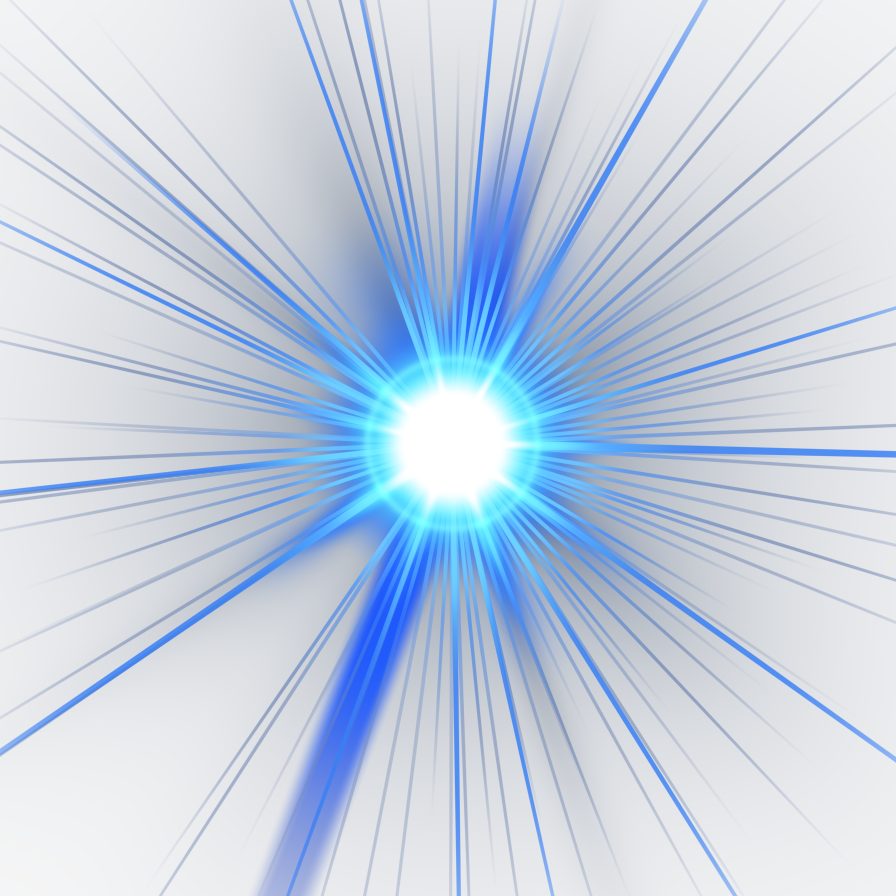
Reproduce this background procedurally as a WebGL 1 fragment shader.

```glsl
precision highp float;
// A white-hot star burst with blue beams and thin rays on a pale grey field.
uniform vec2 u_resolution;

float hash(float n) {
  return fract(sin(n * 12.9898) * 43758.547);
}

// Rotates p so that the given direction lies along +x.
vec2 turn(vec2 p, float degrees) {
  float a = radians(degrees);
  return vec2(dot(p, vec2(cos(a), sin(a))), dot(p, vec2(-sin(a), cos(a))));
}

// Soft sector that widens away from the centre.
float wedge(vec2 p, float degrees, float spread) {
  vec2 q = turn(p, degrees);
  float t = q.y / (spread * max(q.x, 0.001));
  return step(0.0, q.x) * exp(-min(t * t, 40.0));
}

// Straight band with soft sides, fading along its length.
float beam(vec2 p, float degrees, float halfWidth, float start, float end) {
  vec2 q = turn(p, degrees);
  return step(0.0, q.x) * (1.0 - smoothstep(start, end, q.x))
    * (1.0 - smoothstep(halfWidth * 0.35, halfWidth, abs(q.y)));
}

// Thin tapering line.
float ray(vec2 p, float degrees, float reach, float halfWidth) {
  vec2 q = turn(p, degrees);
  float w = halfWidth * max(1.0 - 0.5 * q.x / reach, 0.0);
  float edge = 0.75 / min(u_resolution.x, u_resolution.y);
  return step(0.0, q.x) * (1.0 - smoothstep(reach * 0.5, reach, q.x))
    * (1.0 - smoothstep(max(w - edge, 0.0), w + edge, abs(q.y)));
}

void main() {
  vec2 p = (gl_FragCoord.xy - 0.505 * u_resolution) / min(u_resolution.x, u_resolution.y);
  float r = length(p);

  // Grey field, darker towards the centre and in broad sectors
  float sectors = 0.85 + 0.5 * wedge(p, 112.0, 0.16) + 0.35 * wedge(p, 142.5, 0.07)
    + 0.45 * wedge(p, 73.0, 0.05) + 0.5 * wedge(p, -70.5, 0.07)
    + 0.3 * wedge(p, -147.0, 0.07) + 0.3 * wedge(p, -40.0, 0.25)
    + 0.2 * wedge(p, 30.0, 0.3) - 0.2 * wedge(p, -132.0, 0.15);
  float shade = 0.75 * exp(-4.6 * r) * sectors;
  vec3 color = vec3(0.98) - vec3(1.1, 1.0, 0.85) * shade;

  // Wide blue beams
  vec3 deepBlue = vec3(0.08, 0.32, 1.0);
  float lower = beam(p, -110.5, 0.04, 0.22, 0.85);
  float upper = beam(p, 78.0, 0.042, 0.1, 0.42);
  color = mix(color, mix(deepBlue, vec3(0.35, 0.45, 0.8), smoothstep(0.25, 0.55, r)),
    max(lower, upper) * 0.93);
  float haze = wedge(p, 115.0, 0.28) * 0.7 + wedge(p, -146.0, 0.1)
    + wedge(p, -69.0, 0.12) + wedge(p, 60.0, 0.08) + wedge(p, -36.0, 0.1) * 0.6;
  color = mix(color, vec3(0.2, 0.47, 1.0),
    min(haze, 1.0) * 0.85 * (1.0 - smoothstep(0.1, 0.3, r)));

  // Scattered thin rays, sparser in two quiet sectors
  float scattered = 0.0;
  for (int i = 0; i < 104; i++) {
    float n = float(i);
    float degrees = (n + 1.1 * hash(n + 3.1)) * 360.0 / 104.0;
    float quiet = max(step(abs(degrees - 121.0), 9.0), step(abs(degrees - 224.0), 7.0));
    float reach = 0.36 + 0.5 * hash(n + 41.7);
    float strength = (0.35 + 0.5 * hash(n + 87.3)) * (1.0 - quiet);
    scattered = max(scattered, strength * ray(p, degrees, reach, 0.0025));
  }
  vec3 rayColor = mix(vec3(0.25, 0.55, 1.0), vec3(0.45, 0.53, 0.7), smoothstep(0.15, 0.36, r));
  rayColor = mix(vec3(0.5, 0.92, 1.0), rayColor, smoothstep(0.1, 0.2, r));
  color = mix(color, rayColor, scattered);

  // Long bright rays
  float bright = ray(p, -145.7, 0.85, 0.005) + ray(p, -1.4, 0.9, 0.005)
    + ray(p, -35.5, 0.85, 0.004) + ray(p, 60.3, 0.75, 0.0045)
    + ray(p, -173.8, 0.8, 0.0035) + ray(p, 153.9, 0.75, 0.003)
    + ray(p, 139.0, 0.6, 0.0035) + ray(p, 110.0, 0.75, 0.003)
    + ray(p, 101.6, 0.75, 0.003) + ray(p, 76.0, 0.55, 0.0035)
    + ray(p, 84.5, 0.7, 0.003) + ray(p, -110.0, 0.75, 0.003)
    + ray(p, -89.2, 0.75, 0.0035) + ray(p, -58.0, 0.8, 0.0035)
    + ray(p, -77.5, 0.7, 0.003) + ray(p, 17.0, 0.7, 0.003);
  vec3 brightColor = mix(vec3(0.4, 0.85, 1.0), vec3(0.22, 0.5, 0.96), smoothstep(0.1, 0.28, r));
  color = mix(color, brightColor, min(bright, 1.0) * 0.85);

  // Core glow, stretched into spikes
  float spikes = wedge(p, -1.0, 0.05) + wedge(p, 60.0, 0.05) + wedge(p, 142.0, 0.06)
    + wedge(p, -146.0, 0.09) + wedge(p, -69.5, 0.08) + wedge(p, -36.0, 0.06)
    + 0.7 * wedge(p, 101.0, 0.05) + 0.7 * wedge(p, -111.0, 0.08)
    + 0.6 * wedge(p, 168.0, 0.05) + 0.5 * wedge(p, 17.0, 0.05);
  float s = r / (1.0 + 0.35 * spikes);
  color = mix(color, vec3(0.2, 0.5, 1.0), 0.95 * (1.0 - smoothstep(0.09, 0.175, s)));
  color = mix(color, vec3(0.35, 0.93, 1.0), 1.0 - smoothstep(0.07, 0.128, s));
  float ring = (r - 0.095) / 0.005;
  color += vec3(0.1, 0.12, 0.0) * exp(-ring * ring);
  color = mix(color, brightColor + 0.12, 0.6 * max(scattered, min(bright, 1.0))
    * (1.0 - smoothstep(0.12, 0.22, r)));
  color = mix(color, vec3(1.0), 1.0 - smoothstep(0.052, 0.088, r / (1.0 + 0.2 * spikes)));

  gl_FragColor = vec4(clamp(color, 0.0, 1.0), 1.0);
}
```
